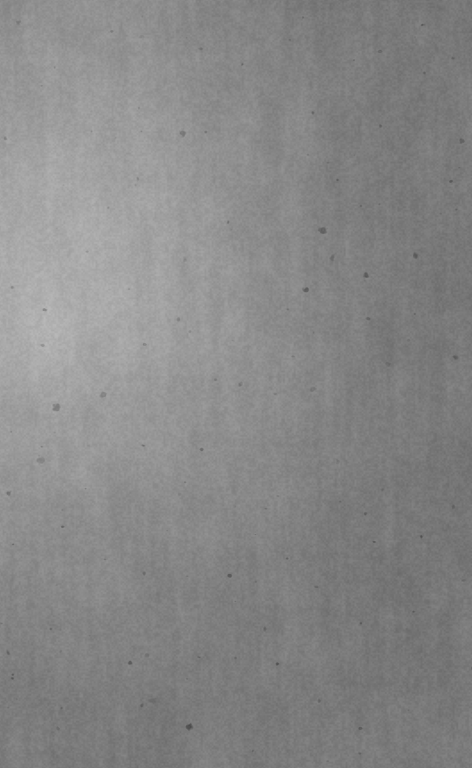
Reproduce this texture procedurally as a Shadertoy shader.

```glsl
// Grey cast concrete wall lit softly from the left.
// An elliptical glow carries layered value noise: cloudy stains, faint vertical
// streaks and fine grain, with small dark pits scattered on jittered grids.

float hash(vec2 p) {
    vec3 q = fract(vec3(p.xyx) * 0.1031);
    q += dot(q, q.yzx + 33.33);
    return fract((q.x + q.y) * q.z);
}

float noise(vec2 p) {
    vec2 cell = floor(p), f = fract(p);
    f = f * f * (3.0 - 2.0 * f);
    float low = mix(hash(cell), hash(cell + vec2(1, 0)), f.x);
    float high = mix(hash(cell + vec2(0, 1)), hash(cell + vec2(1, 1)), f.x);
    return mix(low, high, f.y);
}

// Fractal noise centred on zero
float clouds(vec2 p) {
    float sum = 0.0, weight = 0.5;
    for (int i = 0; i < 5; i++) {
        sum += weight * (noise(p) - 0.5);
        p = mat2(1.6, 1.2, -1.2, 1.6) * p + 17.3;
        weight *= 0.55;
    }
    return sum;
}

// Darkness of one layer of sparse, ragged pits
float pits(vec2 p, float density, float share, float radius, float pixel) {
    vec2 cell = floor(p * density);
    vec2 seed = cell + density * 3.0;
    vec2 centre = (cell + 0.2 + 0.6 * vec2(hash(seed), hash(seed + 41.7))) / density;
    vec2 offset = (p - centre) * vec2(1.0, 0.8 + 0.6 * hash(seed + 9.1));
    float size = radius * mix(0.45, 1.0, pow(hash(seed + 23.9), 2.0));
    float dist = length(offset) + size * 0.9 * (noise(p * 330.0) - 0.5);
    float soft = max(pixel, size * 0.5);
    float present = step(hash(seed + 67.2), share);
    float depth = mix(0.3, 1.0, hash(seed + 85.4));
    return present * depth * (1.0 - smoothstep(size - soft, size + soft, dist));
}

void mainImage(out vec4 fragColor, in vec2 fragCoord) {
    vec2 p = fragCoord / iResolution.y;
    float pixel = 1.0 / iResolution.y;

    // Glow, reaching further upward than downward
    vec2 fromLight = p - vec2(0.06, 0.61);
    fromLight /= vec2(0.3, fromLight.y > 0.0 ? 0.41 : 0.32);
    float grey = 0.47 + 0.2 * exp(-dot(fromLight, fromLight));

    // Stains and vertical streaks
    grey += 0.055 * clouds(p * vec2(6.0, 4.5) + 3.0);
    grey += 0.045 * clouds(p * 26.0 + 11.0);
    grey += 0.022 * (noise(p * vec2(75.0, 6.0)) - 0.5);
    grey += 0.018 * (noise(p * vec2(190.0, 18.0) + 5.0) - 0.5);

    // Fine grain
    grey += 0.025 * (noise(p * 190.0 + 31.0) - 0.5);
    grey += 0.045 * (noise(p * 430.0 + 73.0) - 0.5);

    // Air holes, from few and large to many and tiny
    float holes = pits(p, 9.0, 0.22, 0.0052, pixel);
    holes += 0.9 * pits(p + 0.37, 17.0, 0.25, 0.0034, pixel);
    holes += 0.7 * pits(p + 0.71, 31.0, 0.16, 0.0022, pixel);
    grey -= 0.17 * min(holes, 1.0);

    fragColor = vec4(vec3(grey), 1.0);
}
```
